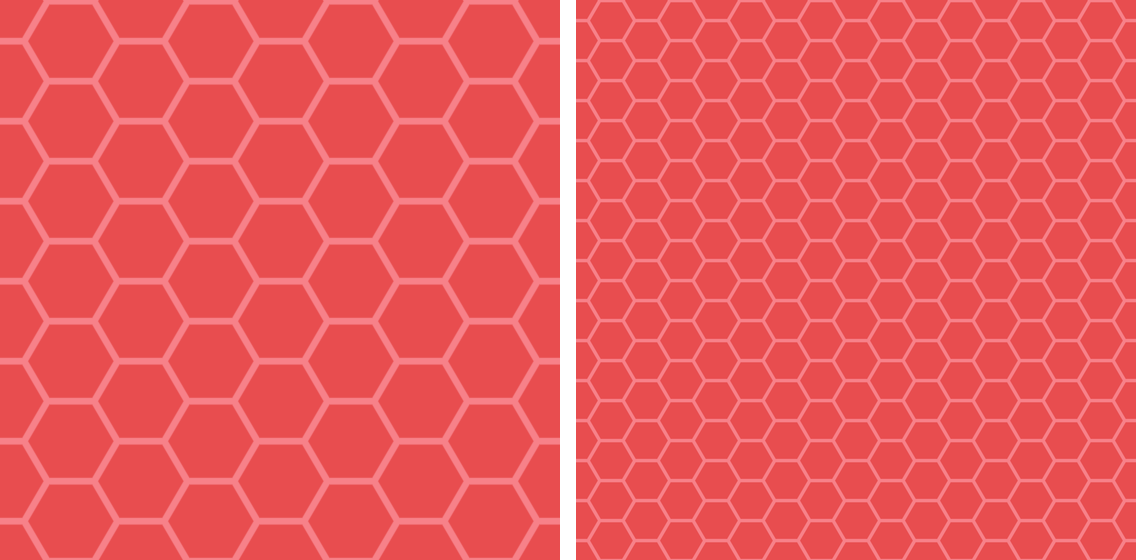
Left, the tile; right, the same tile 2 across and 2 down.
Give the GLSL for this pattern, as a WebGL 1 fragment shader.

```glsl
precision highp float;

uniform vec2 u_resolution;

const vec2 REPEATS = vec2(4.0, 7.0);        // whole lattice cells across and down
const vec2 PHASE = vec2(0.006, -0.015);     // lattice shift, in cells
const float LINE_WIDTH = 0.012;             // in canvas heights
const float EDGE_SOFTNESS = 0.0032;         // width of the blurred line edge
const vec3 FILL_COLOR = vec3(0.91, 0.302, 0.31);
const vec3 LINE_COLOR = vec3(0.967, 0.507, 0.537);

const float SQRT3 = 1.7320508;

// Offset from the nearest hexagon centre; hexagons are one unit tall.
vec2 nearestHexOffset(vec2 cell) {
  vec2 aspect = vec2(SQRT3, 1.0);
  vec2 a = (fract(cell) - 0.5) * aspect;
  vec2 b = (fract(cell + 0.5) - 0.5) * aspect;
  return dot(a, a) < dot(b, b) ? a : b;
}

// Distance from a point inside a flat-topped hexagon to its border.
float hexBorderDistance(vec2 offset) {
  vec2 q = abs(offset);
  return 0.5 - max(q.y, dot(q, vec2(0.5 * SQRT3, 0.5)));
}

void main() {
  vec2 uv = gl_FragCoord.xy / u_resolution;
  vec2 cell = uv * REPEATS - PHASE;

  // Border distance in canvas heights
  float border = hexBorderDistance(nearestHexOffset(cell)) / REPEATS.y;

  // Soft line, never sharper than one pixel
  float halfBlur = 0.5 * max(EDGE_SOFTNESS, 1.0 / u_resolution.y);
  float halfWidth = 0.5 * LINE_WIDTH;
  float line = 1.0 - smoothstep(halfWidth - halfBlur, halfWidth + halfBlur, border);

  gl_FragColor = vec4(mix(FILL_COLOR, LINE_COLOR, line), 1.0);
}
```
